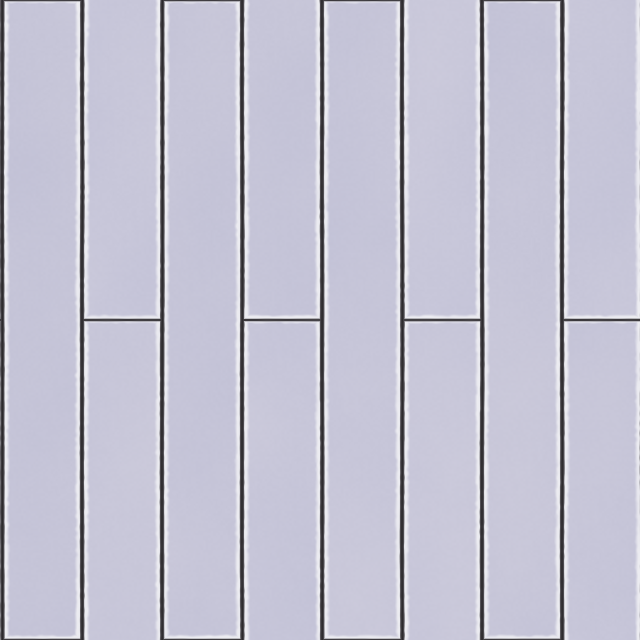
A Shadertoy shader for this pattern:

```glsl
float hash(vec2 p) {
    return fract(sin(dot(p, vec2(127.1, 311.7))) * 43758.5453);
}

float noise(vec2 p) {
    vec2 i = floor(p), f = fract(p);
    f = f * f * (3.0 - 2.0 * f);
    return mix(mix(hash(i), hash(i + vec2(1, 0)), f.x),
               mix(hash(i + vec2(0, 1)), hash(i + vec2(1, 1)), f.x), f.y);
}

float fbm(vec2 p) {
    float sum = 0.0, amp = 0.5;
    for (int k = 0; k < 4; k++) {
        sum += amp * noise(p);
        p = p * 2.0 + 17.3;
        amp *= 0.5;
    }
    return sum;
}

// Soft band around a joint centre line
float band(float dist, float halfWidth, float soft) {
    return 1.0 - smoothstep(halfWidth - soft, halfWidth + soft, dist);
}

void mainImage(out vec4 fragColor, in vec2 fragCoord) {
    vec2 p = fragCoord / iResolution.xy;
    float soft = max(0.0011, 0.7 / iResolution.y);

    // Eight plank columns, every other one shifted by half a plank
    float x = (p.x - 0.0034 + 0.0008 * (noise(p * vec2(16, 7)) - 0.5)) * 8.0;
    float column = floor(x);
    float left = fract(x) / 8.0;
    float right = 0.125 - left;
    float bottom = fract(p.y + 0.5 * mod(column, 2.0));
    float top = 1.0 - bottom;
    float sideDist = min(left, right);
    float endDist = min(bottom, top);

    // Plank face: faint cloudy tint and fine grain
    vec2 plank = vec2(column, floor(p.y + 0.5 * mod(column, 2.0)));
    float cloud = fbm(p * vec2(5, 4) + 3.0 * hash(plank)) - 0.47;
    vec3 color = vec3(0.780, 0.776, 0.850) + cloud * vec3(0.045, 0.04, 0.02);
    color += 0.006 * (hash(plank + 4.0) - 0.5) + 0.008 * (noise(p * 260.0) - 0.5);

    // Worn pale bevel with a ragged inner edge
    float ragged = 0.0022 * (noise(p * vec2(110, 150)) - 0.5)
                 + 0.0014 * (noise(p * vec2(40, 22) + 9.0) - 0.5);
    float bevel = 1.0 - smoothstep(0.0055, 0.0125, sideDist + ragged);
    bevel = max(bevel, 1.0 - smoothstep(0.0035, 0.0095, bottom + ragged));
    bevel = max(bevel, 0.75 * (1.0 - smoothstep(0.002, 0.0065, top + ragged)));
    bevel *= 0.85 + 0.3 * noise(p * vec2(30, 26) + 5.0);
    color = mix(color, vec3(0.925, 0.925, 0.945), min(bevel, 1.0));

    // Dark joints, wider along the sides than at the plank ends
    float wear = noise(p * vec2(60, 130) + 31.0) - 0.5;
    float joint = max(band(sideDist, 0.0034 + 0.0007 * wear, soft),
                      band(endDist, 0.0021 + 0.0003 * wear, soft));
    float core = max(band(sideDist, 0.0014 + 0.0012 * wear, 0.0014),
                     0.7 * band(endDist, 0.0009, 0.001));
    vec3 jointColor = mix(vec3(0.31, 0.30, 0.32), vec3(0.17, 0.16, 0.17), core);
    color = mix(color, jointColor + 0.05 * wear, joint);

    fragColor = vec4(color, 1.0);
}
```
